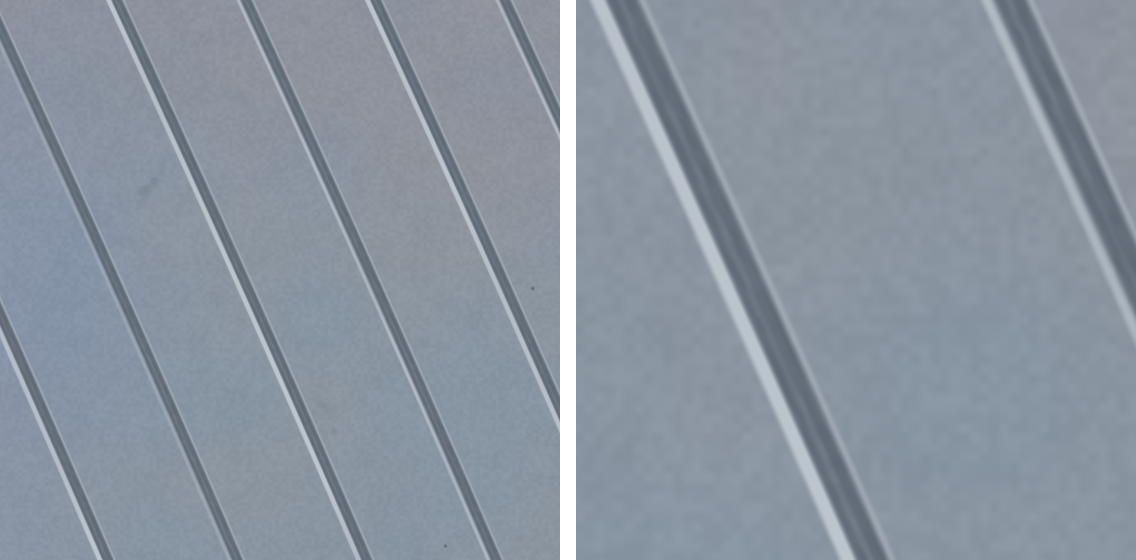
Left: the whole. Right: its middle third, enlarged.
Reproduce this texture procedurally as a Shadertoy shader.

```glsl
const float PITCH = 0.2311;        // horizontal distance between grooves
const float FIRST_GROOVE = 0.2083; // where groove 0 meets the top edge
const float SLANT = 0.4466;        // horizontal run per unit of descent
const float BOW = 0.004;           // sideways bulge at mid height
const float GROOVE_HALF = 0.0083;
const float LIP_OFFSET = 0.0129;
const float RIM_OFFSET = 0.0112;
const float RIM_HALF = 0.0016;
const float SOFTNESS = 0.0018;
const float GRAIN = 0.030;
const float MOTTLE = 0.022;

const vec3 PANEL = vec3(0.540, 0.585, 0.630);
const vec3 PANEL_BLUE = vec3(0.525, 0.575, 0.660);
const vec3 PANEL_MAUVE = vec3(0.560, 0.570, 0.610);
const vec3 GROOVE_DARK = vec3(0.385, 0.425, 0.470);
const vec3 GROOVE_MID = vec3(0.450, 0.490, 0.535);
const vec3 LIP_LIGHT = vec3(0.755, 0.785, 0.820);
const vec3 RIM_LIGHT = vec3(0.640, 0.670, 0.705);
const vec3 STAIN = vec3(0.455, 0.505, 0.535);

const vec2 STAIN_START = vec2(0.269, 0.678);
const vec2 STAIN_STEP = vec2(0.311, -0.428);

float hash(vec2 p) {
    vec3 q = fract(vec3(p.xyx) * 0.1031);
    q += dot(q, q.yzx + 33.33);
    return fract((q.x + q.y) * q.z);
}

float noise(vec2 p) {
    vec2 cell = floor(p);
    vec2 f = fract(p);
    f = f * f * (3.0 - 2.0 * f);
    float low = mix(hash(cell), hash(cell + vec2(1, 0)), f.x);
    float high = mix(hash(cell + vec2(0, 1)), hash(cell + vec2(1, 1)), f.x);
    return mix(low, high, f.y);
}

// Soft-edged strip around d = 0
float strip(float d, float halfWidth, float blur) {
    return 1.0 - smoothstep(halfWidth - blur, halfWidth + blur, abs(d));
}

vec3 panelColor(vec2 uv) {
    float blue = smoothstep(0.55, 0.0, uv.x + 0.35 * abs(uv.y - 0.5));
    float mauve = smoothstep(0.55, 1.1, uv.y + 0.25 * uv.x);
    vec3 color = mix(PANEL, PANEL_BLUE, 0.85 * blue);
    color = mix(color, PANEL_MAUVE, 0.75 * mauve);

    // Broad tint changes and fine grain
    float tint = noise(uv * 7.0 + 11.0) - 0.5;
    color += MOTTLE * tint * vec3(1.0, 0.2, -0.6);
    color += MOTTLE * (noise(uv * 28.0 + 5.0) - 0.5) * 0.6;
    color += GRAIN * (noise(uv * 170.0) - 0.5);
    return color;
}

// Worn patches, each a ragged slanted blot
float stainAmount(vec2 uv) {
    float amount = 0.0;
    for (int i = 0; i < 2; i++) {
        vec2 p = uv - STAIN_START - float(i) * STAIN_STEP;
        float lean = i == 0 ? 0.45 : -0.40;
        p.x -= lean * p.y;
        float blot = 1.0 - smoothstep(0.3, 1.1, length(p / vec2(0.021, 0.048)));
        float ragged = smoothstep(0.32, 0.65, noise(uv * 65.0 + 19.0 * float(i)));
        amount = max(amount, blot * ragged);
    }
    return amount;
}

// Sparse specks: x is the coverage, y the brightness change
vec2 speck(vec2 uv, float blur) {
    vec2 cell = floor(uv * 16.0);
    vec2 center = (cell + 0.2 + 0.6 * vec2(hash(cell + 3.1), hash(cell + 8.7))) / 16.0;
    float present = step(0.985, hash(cell + 41.0));
    float disk = 1.0 - smoothstep(0.001, 0.003 + blur, length(uv - center));
    return vec2(present * disk, hash(cell + 23.0) > 0.6 ? 0.15 : -0.15);
}

void mainImage(out vec4 fragColor, in vec2 fragCoord) {
    vec2 uv = fragCoord / iResolution.xy;
    float blur = max(SOFTNESS, 0.8 / iResolution.y);

    // Distance across the nearest groove
    float drop = 1.0 - uv.y;
    float u = uv.x - FIRST_GROOVE - SLANT * drop - 4.0 * BOW * drop * uv.y;
    float index = round(u / PITCH);
    float d = (u - index * PITCH) * inversesqrt(1.0 + SLANT * SLANT);

    // Panel with its wear
    vec3 color = panelColor(uv);
    color = mix(color, STAIN, 0.55 * stainAmount(uv));
    vec2 spot = speck(uv, blur);
    color += spot.x * spot.y;

    // Alternate grooves carry a wide or a narrow lit lip
    bool wide = mod(index, 2.0) < 0.5;
    float wear = noise(vec2(index * 17.0, uv.y * 6.0));
    float lipHalf = wide ? 0.0044 : 0.0027;
    float lipShine = wide ? 0.95 : clamp(0.55 + 0.2 * index, 0.3, 0.75);
    lipShine *= 0.78 + 0.22 * wear;
    color = mix(color, LIP_LIGHT, lipShine * strip(d + LIP_OFFSET, lipHalf, blur * 1.3));

    // Thin rim on the far side
    color = mix(color, RIM_LIGHT, 0.8 * strip(d - RIM_OFFSET, RIM_HALF, blur));

    // Shaded channel, a little lighter along its middle
    float streak = strip(d + 0.001, 0.002, 0.002) * (0.35 + 0.4 * wear);
    vec3 channel = mix(GROOVE_DARK, GROOVE_MID, streak);
    channel += GRAIN * (noise(vec2(d * 300.0, uv.y * 110.0) + index * 7.0) - 0.5);
    color = mix(color, channel, strip(d, GROOVE_HALF, blur * 1.3));

    fragColor = vec4(clamp(color, 0.0, 1.0), 1.0);
}
```
